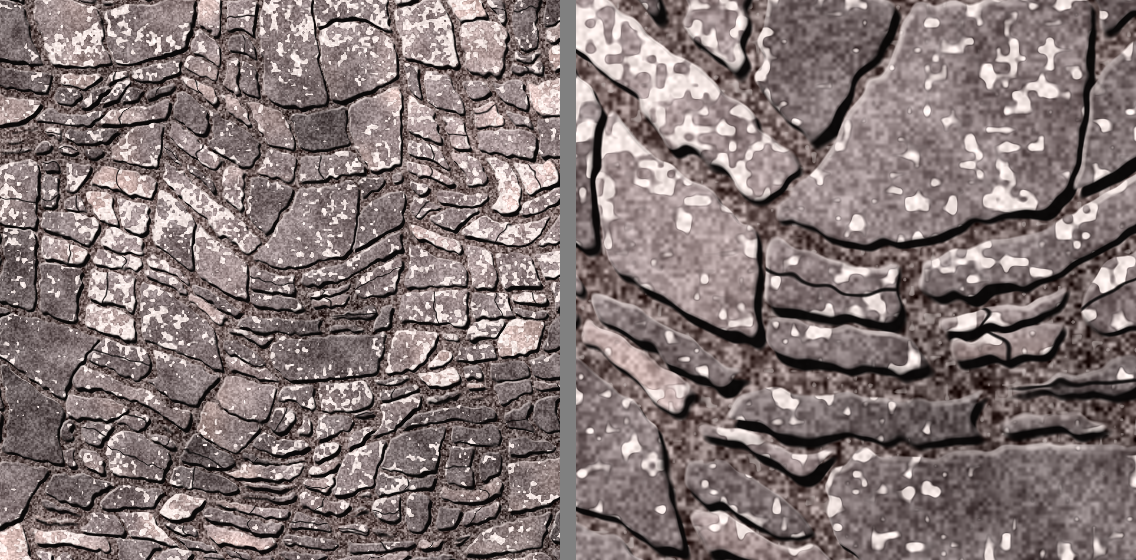
Left: the whole. Right: its middle third, enlarged.
This texture is drawn by a Shadertoy shader. Its source:

```glsl
// Weathered cracked stone plates with pale flakes, set in gritty brown mortar.
#define SEED 7.0
#define GAP 0.0056
#define ROUNDING 0.010
#define SMALLEST 0.0021
#define LARGEST 0.026
#define SHADOW vec2(-0.0037, 0.0054)
#define FLAKE_LEVEL 0.665
#define STONE vec3(0.54, 0.482, 0.484)
#define ROSE vec3(0.72, 0.63, 0.61)
#define PALE vec3(0.98, 0.93, 0.915)
#define SOIL vec3(0.425, 0.36, 0.35)
#define BLACK vec3(0.03, 0.024, 0.024)

float hash(vec2 p) {
    vec3 q = fract(vec3(p.xyx) * 0.1031);
    q += dot(q, q.yzx + 33.33);
    return fract((q.x + q.y) * q.z);
}

float noise(vec2 p) {
    vec2 cell = floor(p), f = fract(p);
    f = f * f * (3.0 - 2.0 * f);
    return mix(mix(hash(cell), hash(cell + vec2(1, 0)), f.x),
               mix(hash(cell + vec2(0, 1)), hash(cell + vec2(1, 1)), f.x), f.y);
}

vec2 noise2(vec2 p) {
    return vec2(noise(p + 40.0), noise(p + 93.0)) - 0.5;
}

float smoothMin(float a, float b, float k) {
    float h = max(k - abs(a - b), 0.0) / k;
    return min(a, b) - 0.25 * k * h * h;
}

// Recursive bent cuts: returns (distance inside plate, hairline distance, plate id).
vec3 plates(vec2 p) {
    p += 0.045 * noise2(p * 4.0) + 0.009 * noise2(p * 26.0) + 0.006 * noise2(p * 95.0);
    vec2 u = (p + 0.1) / 1.2;
    vec2 nominal = vec2(1.2), local = vec2(1.2);
    float id = 1.0, inside = 1.0, hairline = 1.0;
    for (int i = 0; i < 13; i++) {
        float r = hash(vec2(id, SEED));
        bool whole = nominal.x * nominal.y < mix(SMALLEST, LARGEST, r * r * r);
        bool across = nominal.y * mix(1.0, 1.9, hash(vec2(id, SEED + 1.0))) > nominal.x;
        vec2 v = across ? u.yx : u;
        float middle = mix(0.35, 0.65, hash(vec2(id, SEED + 2.0)));
        float slant = 0.34 * (hash(vec2(id, SEED + 3.0)) - 0.5);
        float bend = 0.24 * (hash(vec2(id, SEED + 4.0)) - 0.5);
        float cut = middle + slant * (v.y - 0.5) + bend * sin(3.1416 * v.y);
        float edge = abs(v.x - cut) * (across ? local.y : local.x);
        float width = hash(vec2(id, SEED + 5.0));
        if (whole) {
            if (width < 0.35) hairline = edge;
            break;
        }
        inside = smoothMin(inside, edge - GAP * mix(0.35, 1.6, width), ROUNDING);

        // Descend into the part holding this point
        bool upper = v.x > cut;
        float part = upper ? 1.0 - cut : cut;
        v.x = (upper ? v.x - cut : v.x) / part;
        vec2 axis = across ? vec2(0, 1) : vec2(1, 0);
        u = across ? v.yx : v;
        local *= mix(vec2(1), vec2(part), axis);
        nominal *= mix(vec2(1), vec2(upper ? 1.0 - middle : middle), axis);
        id = id * 2.0 + (upper ? 1.0 : 0.0);
    }
    return vec3(inside, hairline, id);
}

float cover(float d, float soft) {
    return smoothstep(-soft, soft, d);
}

void mainImage(out vec4 fragColor, in vec2 fragCoord) {
    vec2 p = fragCoord / iResolution.y;
    float soft = max(0.8 / iResolution.y, 0.0009);
    vec3 plate = plates(p);
    float tint = hash(vec2(plate.z, 51.0));
    float grain = 0.6 * noise(p * 390.0) + 0.4 * noise(p * 210.0 + 9.0) - 0.5;
    float mottle = noise(p * 33.0 + 5.0) - 0.5;
    float broad = noise(p * 5.0 + 12.0) - 0.5;

    // Mortar with grit and shadows cast from the upper left
    float body = cover(plate.x, soft);
    float reach = 0.35 + 1.2 * noise(p * 26.0);
    float shade = cover(plates(p + SHADOW * reach).x, 0.0012);
    vec3 mortar = SOIL * (1.0 + 0.2 * mottle + 0.3 * broad) + 0.8 * grain;
    mortar = mix(mortar, PALE * 0.8, 0.5 * smoothstep(0.8, 0.95, noise(p * 240.0 + 31.0)));
    mortar = mix(mortar, BLACK, 0.97 * shade);

    // Worn plate faces
    float rose = smoothstep(0.5, 0.95, tint) * smoothstep(0.2, 0.8, noise(p * 14.0 + 70.0));
    vec3 face = mix(STONE, ROSE, rose) * (0.84 + 0.32 * tint + 0.4 * broad);
    face += 0.2 * mottle + 0.42 * grain;

    // Clustered pale flakes, denser near plate edges
    float flakeField = 0.5 * noise(p * 88.0 + 17.0) + 0.5 * noise(p * 190.0 + 3.0);
    float cluster = 0.4 * (noise(p * 10.0 + 27.0) - 0.5) + 0.12 * (tint - 0.5) + 0.16 * broad;
    float nearEdge = 0.07 * (1.0 - smoothstep(0.002, 0.012, plate.x));
    float level = FLAKE_LEVEL - cluster - nearEdge;
    float flakes = smoothstep(level, level + 0.11, flakeField);
    float ring = smoothstep(level - 0.07, level, flakeField) * (1.0 - flakes);
    face *= 1.0 - 0.1 * ring;
    face = mix(face, PALE + 0.25 * grain, 0.95 * flakes);

    // Lit upper rims, dark lower rims and hairline cracks
    float lit = 1.0 - cover(plates(p + SHADOW * 0.55).x, 0.0015);
    face = mix(face, PALE, lit * (0.1 + 0.6 * noise(p * 45.0 + 60.0)));
    float lowerRim = 1.0 - cover(plate.x - 0.0014, 0.0014);
    face *= 1.0 - 0.28 * lowerRim * (1.0 - lit);
    float crack = 1.0 - cover(plate.y - 0.0011, soft);
    face = mix(face, BLACK, 0.9 * crack);

    fragColor = vec4(clamp(mix(mortar, face, body), 0.0, 1.0), 1.0);
}
```
